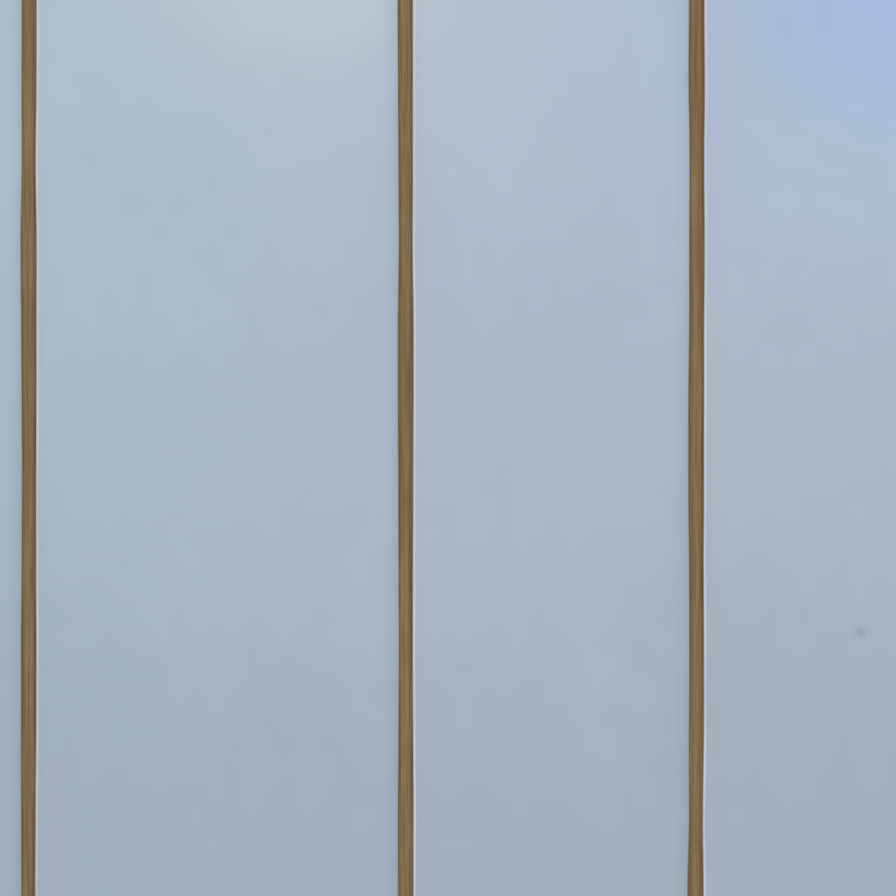
This texture is drawn by a three.js fragment shader. Its source:

```glsl
// Pale blue-grey wall panels divided by three slim, slightly uneven wooden battens.
varying vec2 vUv;

const float BATTENS = 3.0;
const float HALF_WIDTH = 0.0083;
const float SOFT = 0.0013;

const vec3 WALL_TOP = vec3(0.685, 0.738, 0.802);
const vec3 WALL_LOW = vec3(0.643, 0.690, 0.750);
const vec3 SKY_BLUE = vec3(0.640, 0.735, 0.880);
const vec3 WARM_GLOW = vec3(0.765, 0.800, 0.825);
const vec3 WOOD = vec3(0.505, 0.420, 0.300);
const vec3 WOOD_DARK = vec3(0.365, 0.300, 0.225);
const vec3 RIM_LIGHT = vec3(0.780, 0.800, 0.825);

float hash(vec2 p) {
  return fract(sin(dot(p, vec2(127.1, 311.7))) * 43758.5453);
}

float noise(vec2 p) {
  vec2 cell = floor(p);
  vec2 f = fract(p);
  f = f * f * (3.0 - 2.0 * f);
  return mix(mix(hash(cell), hash(cell + vec2(1.0, 0.0)), f.x),
             mix(hash(cell + vec2(0.0, 1.0)), hash(cell + 1.0), f.x), f.y);
}

// Soft round falloff
float glow(vec2 p, vec2 center, vec2 radius) {
  vec2 d = (p - center) / radius;
  return exp(-dot(d, d));
}

// Unequal spacing: the panels narrow to the right
float battenX(float id) {
  return 0.0326 + id * (0.46865 - 0.04815 * id);
}

vec3 wallColor(vec2 p) {
  vec3 color = mix(WALL_LOW, WALL_TOP, smoothstep(0.0, 0.9, p.y));
  color = mix(color, WARM_GLOW, 0.65 * glow(p, vec2(0.35, 1.03), vec2(0.18, 0.13)));
  color = mix(color, SKY_BLUE, 0.85 * glow(p, vec2(1.03, 1.02), vec2(0.23, 0.20)));
  color += vec3(-0.006, 0.003, -0.006) * (1.0 - smoothstep(0.1, 0.5, p.x));
  // Faint clouding and small smudge
  color += 0.010 * (noise(p * vec2(9.0, 6.0)) - 0.5);
  color += 0.006 * (noise(p * vec2(50.0, 35.0)) - 0.5);
  return color - 0.05 * glow(p, vec2(0.961, 0.293), vec2(0.006));
}

vec3 woodColor(float across, float y, float id) {
  float grain = noise(vec2(across * 4.0 + id * 17.0, y * 14.0));
  float fiber = noise(vec2(across * 9.0 + id * 31.0, y * 45.0));
  float edge = smoothstep(0.35, 1.0, abs(across + 0.08));
  vec3 color = mix(WOOD, WOOD_DARK, 0.65 * edge);
  return color + 0.07 * (grain - 0.5) + 0.04 * (fiber - 0.5);
}

vec3 addBatten(vec3 color, vec2 p, float id) {
  float sway = 0.0022 * (noise(vec2(p.y * 4.0, id * 7.3)) - 0.5);
  float x = p.x - battenX(id) - sway;
  float width = HALF_WIDTH + 0.0014 * (noise(vec2(p.y * 11.0, id * 5.1 + 40.0)) - 0.5);
  float dist = abs(x) - width;

  // Contact shade on the left, broken rim of light on the right
  float shade = exp(-max(dist, 0.0) / 0.006);
  color *= 1.0 - (x < 0.0 ? 0.09 : 0.02) * shade;
  float rim = 1.0 - smoothstep(0.0008, 0.0026, abs(x - width - 0.0012));
  float rimBreak = 0.45 + 0.5 * noise(vec2(p.y * 13.0, id * 9.7));
  color = mix(color, RIM_LIGHT, rim * rimBreak);

  float mask = 1.0 - smoothstep(-SOFT, SOFT, dist);
  return mix(color, woodColor(x / width, p.y, id), mask);
}

void main() {
  vec3 color = wallColor(vUv);
  for (float id = 0.0; id < BATTENS; id += 1.0) {
    color = addBatten(color, vUv, id);
  }
  gl_FragColor = vec4(color, 1.0);
}
```
